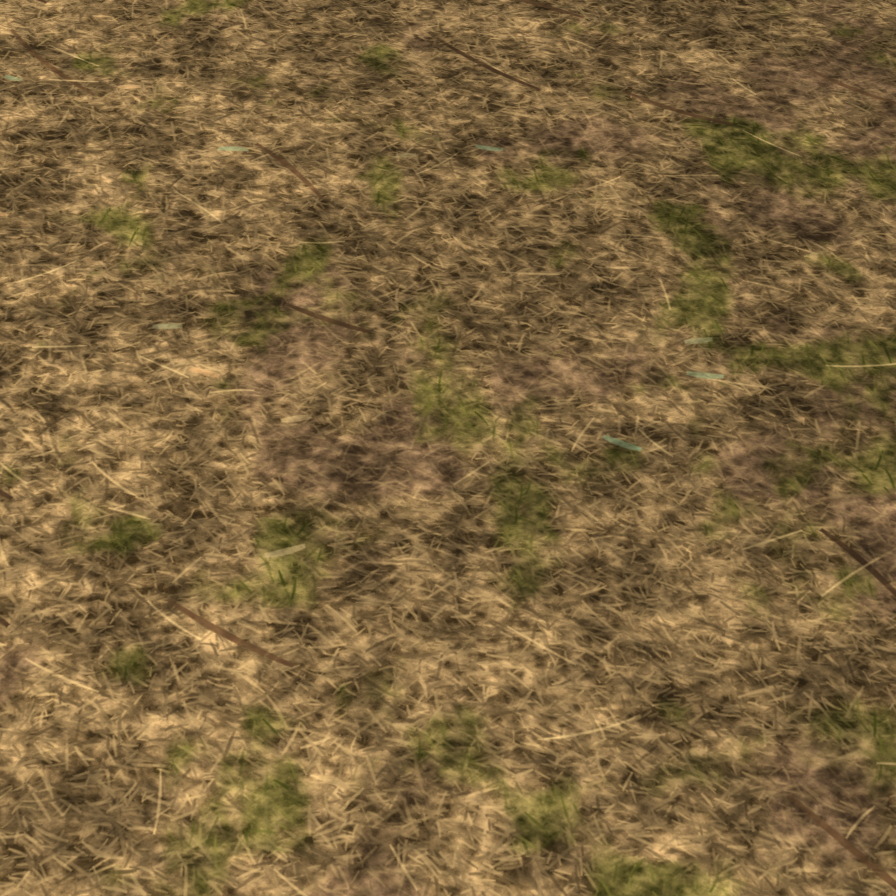
Write a three.js fragment shader that draws this texture.

```glsl
// Dry trampled grass receding from the viewer: noisy soil under layers of
// randomly turned straw, with green tufts, bare earth, twigs and pale chips.
// Each layer scatters tapered strokes on a jittered grid in ground space.
varying vec2 vUv;

const float HORIZON = 2.5;
const vec3 SOIL_DARK = vec3(0.25, 0.19, 0.105);
const vec3 SOIL_LIGHT = vec3(0.73, 0.59, 0.395);
const vec3 STRAW_DARK = vec3(0.30, 0.235, 0.145);
const vec3 STRAW_LIGHT = vec3(0.79, 0.655, 0.435);
const vec3 STRAW_PALE = vec3(0.84, 0.71, 0.47);
const vec3 GRASS_DARK = vec3(0.20, 0.215, 0.06);
const vec3 GRASS_LIGHT = vec3(0.52, 0.48, 0.23);
const vec3 EARTH_DARK = vec3(0.27, 0.20, 0.14);
const vec3 EARTH_LIGHT = vec3(0.58, 0.45, 0.33);
const vec3 TWIG_DARK = vec3(0.22, 0.155, 0.10);
const vec3 TWIG_LIGHT = vec3(0.42, 0.30, 0.19);
const vec3 CHIP_TAN = vec3(0.86, 0.64, 0.41);
const vec3 CHIP_GREEN = vec3(0.55, 0.63, 0.46);

float hash(vec2 p) {
  return fract(sin(dot(p, vec2(127.1, 311.7))) * 43758.5453);
}

float noise(vec2 p) {
  vec2 i = floor(p);
  vec2 f = fract(p);
  f = f * f * (3.0 - 2.0 * f);
  float low = mix(hash(i), hash(i + vec2(1.0, 0.0)), f.x);
  float high = mix(hash(i + vec2(0.0, 1.0)), hash(i + vec2(1.0, 1.0)), f.x);
  return mix(low, high, f.y);
}

float fbm(vec2 p) {
  float sum = 0.0;
  float weight = 0.533;
  for (int i = 0; i < 4; i++) {
    sum += weight * noise(p);
    p = mat2(1.6, 1.2, -1.2, 1.6) * p + 3.7;
    weight *= 0.5;
  }
  return sum;
}

// Scattered strokes; size = half length and half width in canvas units,
// aim = mean angle and spread. Returns tone times coverage, and coverage.
vec2 strokes(vec2 p, float cells, vec2 size, vec2 aim, float density, float blur, float seed) {
  vec2 q = p * cells + seed * 7.3;
  vec2 home = floor(q);
  vec2 result = vec2(0.0);
  for (int j = -1; j <= 1; j++) {
    for (int i = -1; i <= 1; i++) {
      vec2 cell = home + vec2(float(i), float(j));
      vec2 key = cell + seed * 17.3;
      vec2 center = cell + vec2(hash(key + 1.7), hash(key + 5.3));
      float angle = aim.x + aim.y * (hash(key + 9.1) + hash(key + 12.9) - 1.0);
      float c = cos(angle);
      float s = sin(angle);
      vec2 d = mat2(c, -s, s, c) * (q - center) / cells;
      float halfLength = size.x * mix(0.45, 1.0, hash(key + 15.1));
      float along = d.x / halfLength;
      d.y += (hash(key + 19.7) - 0.5) * 0.2 * halfLength * along * along;
      float halfWidth = size.y * (1.0 - 0.4 * min(along * along, 1.0));
      float edge = max(abs(d.x) - halfLength, abs(d.y) - halfWidth);
      float cover = 1.0 - smoothstep(-blur, blur, edge);
      cover *= step(hash(key), density);
      result = mix(result, vec2(hash(key + 23.3), 1.0), cover);
    }
  }
  return result;
}

// Paints a stroke layer over a colour, shaded by each stroke's tone.
vec3 paint(vec3 under, vec2 layer, vec3 dark, vec3 light, float opacity) {
  float tone = layer.x / max(layer.y, 0.001);
  return mix(under, mix(dark, light, tone), layer.y * opacity);
}

void main() {
  // Perspective ground plane, shrinking towards the top
  float depth = HORIZON / (HORIZON - vUv.y);
  vec2 ground = vec2((vUv.x - 0.5) * depth, HORIZON * depth);
  float blur = 0.0016 * depth;

  // Patch masks, both stronger to the right
  float side = vUv.x - 0.5;
  float tuft = smoothstep(0.58, 0.78, fbm(ground * 10.0 + 4.1) + 0.12 * side);
  float bare = smoothstep(0.58, 0.72, fbm(ground * 6.0 + 21.4) + 0.13 * side);

  // Soil
  float grain = fbm(ground * vec2(70.0, 85.0));
  float clump = fbm(ground * vec2(13.0, 17.0) + 8.6);
  float soilTone = clamp(0.45 + 1.6 * (grain - 0.5) + 0.7 * (clump - 0.5), 0.0, 1.0);
  vec3 color = mix(SOIL_DARK, SOIL_LIGHT, soilTone);
  color = mix(color, mix(EARTH_DARK, EARTH_LIGHT, soilTone), bare * 0.7);

  // Straw litter, from fine to coarse
  for (int i = 0; i < 5; i++) {
    float k = float(i);
    float cells = 70.0 - 10.0 * k;
    vec2 size = vec2(0.80 / cells, 0.0014 + 0.0002 * k);
    vec2 layer = strokes(ground, cells, size, vec2(-0.25, 1.7), 0.85, blur, k + 1.0);
    color = paint(color, layer, STRAW_DARK, STRAW_LIGHT, 0.62 * (1.0 - 0.5 * bare));
  }

  // Green tufts
  color = mix(color, mix(GRASS_DARK, GRASS_LIGHT, soilTone), tuft * 0.65);
  vec2 grass = strokes(ground, 38.0, vec2(0.022, 0.0017), vec2(1.9, 1.3), 0.9, blur, 9.0);
  color = paint(color, grass, GRASS_DARK, GRASS_LIGHT, 0.8 * tuft);

  // Twigs, long pale stalks and short chips
  vec2 twigs = strokes(ground, 3.6, vec2(0.13, 0.0046), vec2(-0.55, 0.4), 0.38, blur, 11.0);
  color = paint(color, twigs, TWIG_DARK, TWIG_LIGHT, 0.5 + 0.6 * grain);
  vec2 stalks = strokes(ground, 7.0, vec2(0.06, 0.0019), vec2(-0.2, 1.5), 0.4, blur, 12.0);
  color = paint(color, stalks, STRAW_LIGHT, STRAW_PALE, 0.3 + 0.8 * grain);
  vec2 chips = strokes(ground, 7.0, vec2(0.030, 0.0055), vec2(0.1, 0.9), 0.10, blur, 13.0);
  color = paint(color, chips, CHIP_TAN, CHIP_GREEN, 0.4 + 0.6 * grain);

  // Mottled shade over everything, warm lower left and dim upper right
  float mottle = fbm(ground * vec2(42.0, 58.0) + 31.7);
  float light = 1.13 - 0.15 * vUv.x - 0.12 * vUv.y;
  light *= 1.0 + 0.65 * (mottle - 0.5) + 0.55 * (clump - 0.5);
  gl_FragColor = vec4(color * light, 1.0);
}
```
